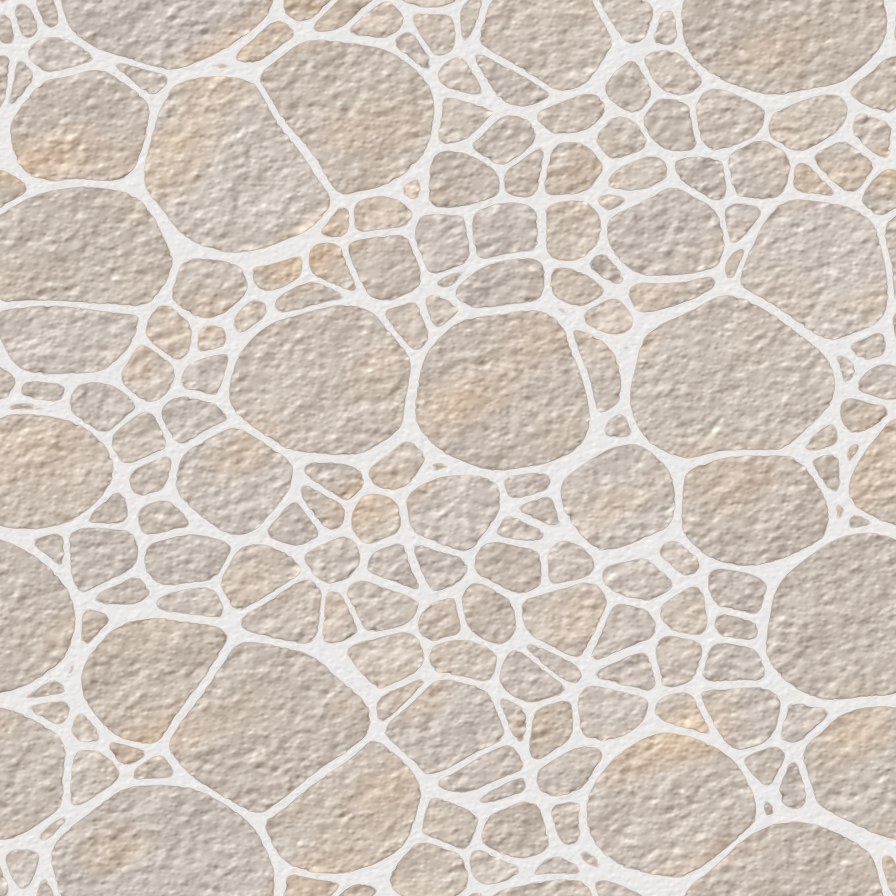
Reproduce this texture procedurally as a Shadertoy shader.

```glsl
#define GRID vec2(15.0, 18.0)        // stone seeds across the canvas, multiples of 3
#define BIG_WEIGHT vec2(0.4, 3.6)    // size range of the large stones
#define JOINT 0.0037                 // half width of the mortar joints
#define CORNER 0.012                 // rounding of the stone corners
#define STONE vec3(0.794, 0.752, 0.713)
#define MORTAR vec3(0.925, 0.917, 0.908)
#define WARM vec3(0.022, 0.0, -0.026)
#define LIGHT vec2(-0.6, 0.8)
#define RELIEF 0.040
#define GRIT 0.030
#define TAU 6.2831853

vec3 hash3(vec2 cell, float seed) {
    uvec3 v = uvec3(vec3(cell, seed)) * 1664525u + 1013904223u;
    v.x += v.y * v.z; v.y += v.z * v.x; v.z += v.x * v.y;
    v ^= v >> 16u;
    v.x += v.y * v.z; v.y += v.z * v.x; v.z += v.x * v.y;
    return vec3(v >> 8u) / 16777216.0;
}

// Lit slope of randomly scattered bumps and dents, wraps after "count" cells
float litBumps(vec2 uv, vec2 count, float seed) {
    vec2 p = uv * count, base = floor(p);
    float sum = 0.0;
    for (int j = -1; j <= 1; j++)
    for (int i = -1; i <= 1; i++) {
        vec2 cell = base + vec2(i, j);
        vec3 h = hash3(mod(cell, count), seed);
        vec2 v = p - cell - 0.15 - 0.7 * h.xy;
        sum += (2.0 * h.z - 1.0) * dot(v, LIGHT) * exp(-5.0 * dot(v, v));
    }
    return 14.0 * sum;
}

// Seed position in grid units and its weight; one large stone per 3x3 block
vec3 stoneSeed(vec2 cell) {
    vec2 c = mod(cell, GRID);
    vec3 h = hash3(c, 1.0);
    vec3 block = hash3(floor(c / 3.0), 2.0);
    bool big = all(equal(mod(c, 3.0), floor(3.0 * block.xy)));
    float weight = big ? mix(BIG_WEIGHT.x, BIG_WEIGHT.y, block.z) : 0.35 * h.z;
    return vec3(cell + 0.08 + 0.84 * h.xy, weight);
}

float power(vec2 p, vec3 seed) {
    vec2 v = p - seed.xy;
    return dot(v, v) - seed.z;
}

float smoothMin(float a, float b, float k) {
    float h = max(k - abs(a - b), 0.0) / k;
    return min(a, b) - 0.25 * k * h * h;
}

// Weighted cells: rounded distance to the joint, its outward normal, stone id
float stoneEdge(vec2 uv, out vec2 normal, out vec2 id) {
    vec2 p = uv * GRID, base = floor(p);
    vec3 own = vec3(0.0);
    float best = 1e5;
    for (int j = -3; j <= 3; j++)
    for (int i = -3; i <= 3; i++) {
        vec2 cell = base + vec2(i, j);
        vec3 s = stoneSeed(cell);
        float d = power(p, s);
        if (d < best) { best = d; own = s; id = mod(cell, GRID); }
    }
    float edge = 1.0, nearest = 1.0;
    normal = vec2(0.0);
    for (int j = -3; j <= 3; j++)
    for (int i = -3; i <= 3; i++) {
        vec3 s = stoneSeed(base + vec2(i, j));
        vec2 across = (s.xy - own.xy) * GRID;
        float len = length(across);
        if (len < 0.001) continue;
        float d = 0.5 * (power(p, s) - best) / len;
        if (d < nearest) { nearest = d; normal = across / len; }
        edge = smoothMin(edge, d, CORNER);
    }
    return edge;
}

void mainImage(out vec4 fragColor, in vec2 fragCoord) {
    vec2 uv = fragCoord / iResolution.xy;
    float pixel = 1.0 / iResolution.y;

    // Bend the joints gently
    vec2 bent = uv + 0.0040 * sin(TAU * (vec2(3, 4) * uv.yx + vec2(2, -1) * uv))
                   + 0.0014 * sin(TAU * (vec2(11, 9) * uv.yx + vec2(-4, 5) * uv));

    vec2 normal, id;
    float edge = stoneEdge(bent, normal, id);
    vec3 tint = hash3(id, 3.0);

    // Rough surface, finely grained and broadly mottled
    float coarse = litBumps(uv + 0.002 * sin(TAU * 17.0 * uv.yx), vec2(76, 104), 4.0);
    float fine = litBumps(uv, vec2(170, 220), 5.0);
    float mottle = litBumps(uv, vec2(22, 26), 6.0);
    float stain = litBumps(uv, vec2(9, 11), 7.0);

    // Joints of uneven width with slightly ragged borders
    float width = JOINT + 0.0018 * (tint.z - 0.5)
                + 0.0010 * sin(TAU * (5.0 * uv.x + 3.0 * uv.y)) * sin(TAU * (6.0 * uv.y - 2.0 * uv.x));
    float inside = edge - width + 0.0004 * coarse + 0.0003 * fine;
    float cover = smoothstep(-0.8 * pixel, 0.8 * pixel, inside);

    // Stone colour with a thin shadow on the sides turned from the light
    float shade = RELIEF * coarse + GRIT * fine + 0.013 * mottle + 0.045 * (tint.x - 0.5);
    float away = 0.35 + 0.65 * max(dot(normal, -LIGHT), 0.0);
    shade -= 0.11 * away * (1.0 - smoothstep(0.0, 0.0035, inside));
    vec3 stone = STONE + shade * vec3(1.0, 1.04, 1.05);
    stone += WARM * (0.5 * max(stain, 0.0) + 0.6 * (tint.y - 0.5));

    vec3 mortar = MORTAR + 0.014 * fine + 0.006 * coarse;
    fragColor = vec4(clamp(mix(mortar, stone, cover), 0.0, 1.0), 1.0);
}
```
